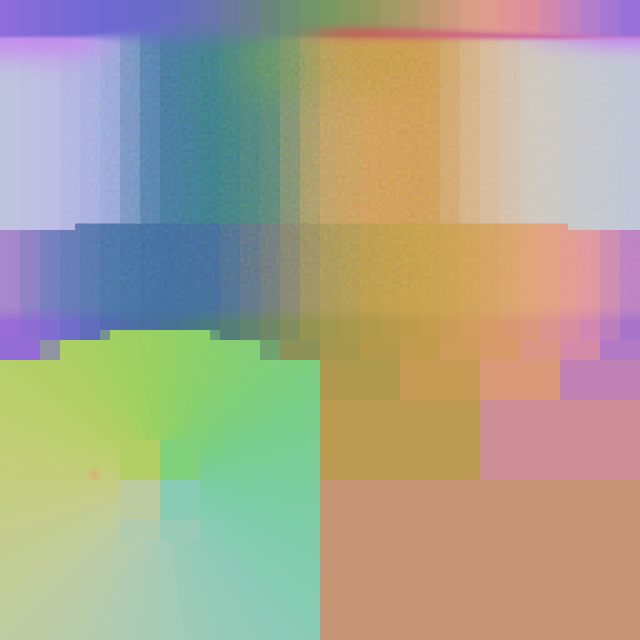
Give the GLSL for this background, as a Shadertoy shader.

```glsl
const float GRID = 32.0;   // layout cells across the canvas
const int STOPS = 13;      // evenly spaced colours in each ramp

const vec3 SKY[STOPS] = vec3[](
    vec3(.56,.43,.86), vec3(.49,.42,.84), vec3(.43,.41,.82), vec3(.41,.42,.78), vec3(.42,.46,.67),
    vec3(.42,.52,.50), vec3(.45,.60,.38), vec3(.58,.60,.38), vec3(.74,.60,.44), vec3(.88,.62,.55),
    vec3(.87,.55,.62), vec3(.72,.50,.80), vec3(.56,.43,.86));
const vec3 PALE[STOPS] = vec3[](
    vec3(.75,.78,.87), vec3(.74,.74,.89), vec3(.64,.69,.87), vec3(.31,.50,.66), vec3(.26,.52,.56),
    vec3(.36,.55,.50), vec3(.76,.65,.42), vec3(.83,.64,.38), vec3(.82,.63,.36), vec3(.85,.73,.60),
    vec3(.82,.79,.75), vec3(.78,.79,.81), vec3(.76,.78,.85));
const vec3 DEEP[STOPS] = vec3[](
    vec3(.70,.54,.81), vec3(.45,.50,.75), vec3(.32,.48,.67), vec3(.27,.45,.64), vec3(.29,.45,.62),
    vec3(.45,.50,.52), vec3(.67,.61,.38), vec3(.75,.63,.32), vec3(.79,.64,.31), vec3(.83,.65,.38),
    vec3(.88,.65,.48), vec3(.89,.61,.62), vec3(.72,.50,.80));
const vec3 BASE[STOPS] = vec3[](
    vec3(.62,.42,.84), vec3(.50,.43,.82), vec3(.33,.42,.70), vec3(.28,.44,.60), vec3(.30,.48,.50),
    vec3(.42,.53,.40), vec3(.62,.59,.31), vec3(.70,.60,.30), vec3(.77,.61,.31), vec3(.83,.61,.38),
    vec3(.87,.60,.50), vec3(.83,.54,.68), vec3(.62,.44,.82));

vec3 ramp(vec3 stops[STOPS], float x) {
    float t = clamp(x / GRID, 0.0, 0.9999) * float(STOPS - 1);
    int i = int(t);
    return mix(stops[i], stops[i + 1], fract(t));
}

// Mean ramp colour over the cell that holds x
vec3 cellAverage(vec3 stops[STOPS], float x, float width) {
    float start = floor(x / width) * width;
    vec3 sum = vec3(0.0);
    for (int i = 0; i < 8; i++) sum += ramp(stops, start + width * (float(i) + 0.5) / 8.0);
    return sum / 8.0;
}

vec2 hashGradient(vec2 cell) {
    vec2 h = vec2(dot(cell, vec2(127.1, 311.7)), dot(cell, vec2(269.5, 183.3)));
    return fract(sin(h) * 43758.5) * 2.0 - 1.0;
}

float gradientNoise(vec2 p) {
    vec2 i = floor(p), f = fract(p), u = f * f * (3.0 - 2.0 * f), e = vec2(1, 0);
    float a = dot(hashGradient(i), f);
    float b = dot(hashGradient(i + e.xy), f - e.xy);
    float c = dot(hashGradient(i + e.yx), f - e.yx);
    float d = dot(hashGradient(i + 1.0), f - 1.0);
    return mix(mix(a, b, u.x), mix(c, d, u.x), u.y);
}

float bell(float x, float centre, float radius) {
    float d = (x - centre) / radius;
    return exp(-d * d);
}

float inside(float x, float low, float high) {
    return step(low, x) * step(x, high);
}

// Striped bands with glows, a bright seam and grain
vec3 upperBands(vec2 p) {
    float column = mix(p.x, floor(p.x) + 0.5, 0.8);
    vec3 pale = ramp(PALE, column);
    pale = mix(pale, vec3(.42,.62,.40), 0.6 * bell(p.x, 13.8, 2.2) * bell(p.y, 3.2, 1.9));
    pale = mix(pale, vec3(.76,.62,.28), 0.6 * bell(p.x, 18.5, 3.2) * bell(p.y, 3.0, 2.0));
    float leftGlow = (1.0 - smoothstep(3.0, 7.0, p.x)) * bell(p.y, 1.85, 1.2);
    float rightGlow = smoothstep(24.0, 32.0, p.x) * bell(p.y, 1.85, 0.75);
    pale = mix(pale, vec3(.77,.54,.93), 0.9 * max(leftGlow, rightGlow));

    float softness = mix(0.12, 1.1, bell(p.x, 9.5, 3.5));
    vec3 color = mix(ramp(SKY, column), pale, smoothstep(1.85 - softness, 1.85 + softness, p.y));
    float along = smoothstep(17.0, 29.0, p.x);
    float seam = bell(p.y, mix(1.65, 1.85, along), mix(0.35, 0.14, along));
    seam *= smoothstep(14.0, 18.0, p.x) * (1.0 - 0.7 * smoothstep(27.0, 32.0, p.x));
    color = mix(color, mix(vec3(.80,.36,.35), vec3(.80,.40,.68), along), 0.8 * seam);

    float ledge = 11.5 - 0.33 * inside(p.x, 3.75, 28.4);
    vec3 deep = mix(ramp(DEEP, column), ramp(BASE, column), smoothstep(15.2, 16.3, p.y));
    color = mix(color, deep, step(ledge, p.y));

    float grain = smoothstep(1.7, 3.0, p.y) * (1.0 - smoothstep(14.0, 16.0, p.y));
    grain *= smoothstep(2.0, 6.0, p.x) * (1.0 - 0.75 * smoothstep(20.0, 25.0, p.x));
    vec3 speckle = vec3(gradientNoise(p * 5.5), gradientNoise(p * 5.5 + 71.0), gradientNoise(p * 4.5 + 37.0));
    return color + 0.07 * grain * speckle;
}

// Angular green wheel with square cells at its hub
vec3 wheel(vec2 p) {
    const vec2 hub = vec2(8.0, 24.0);
    const float sector = 6.2831853 / 40.0;
    vec2 d = p - hub;
    float core = inside(p.x, 6.0, 10.0) * inside(p.y, 22.0, 27.0);
    d = mix(d, (floor(d / 2.0) + 0.5) * 2.0, core);
    float angle = atan(-d.y, d.x);
    float stepped = (floor(angle / sector) + 0.5) * sector;
    angle = mix(angle, stepped, 0.6 * (1.0 - core));
    vec3 color = vec3(.62,.805,.555) + cos(angle) * vec3(-.145,0,.06) + sin(angle) * vec3(-.03,.01,-.16);
    float ember = bell(length(p - vec2(4.7, 23.7)), 0.0, 0.25);
    return mix(color, vec3(.85,.67,.45), 0.8 * ember);
}

float wheelCover(vec2 p, float margin) {
    float row = inside(p.y, 17.0, 18.0) * inside(p.x, 3.0 - margin, 13.0 + margin);
    float cap = inside(p.y, 16.5, 17.0) * inside(p.x, 5.5 - margin * 0.5, 10.5 + margin * 0.5);
    return max(step(18.0, p.y) * step(p.x, 16.0), max(row, cap));
}

vec3 scene(vec2 p) {
    // Cells double in size with each step down from the middle
    float level = floor(log2(max(p.y - 16.0, 0.5)));
    vec3 blocks = cellAverage(BASE, p.x, exp2(level + 1.0));
    vec3 color = p.y < 16.0 ? upperBands(p) : blocks;
    float cover = max(wheelCover(p, 0.0), 0.4 * wheelCover(p, 1.0));
    return mix(color, wheel(p), cover);
}

void mainImage(out vec4 fragColor, in vec2 fragCoord) {
    vec3 color = vec3(0.0);
    // Four samples per pixel smooth every edge
    for (int i = 0; i < 4; i++) {
        vec2 offset = vec2(i % 2, i / 2) * 0.5 - 0.25;
        vec2 uv = (fragCoord + offset) / iResolution.xy;
        color += scene(vec2(uv.x, 1.0 - uv.y) * GRID);
    }
    fragColor = vec4(color / 4.0, 1.0);
}
```
